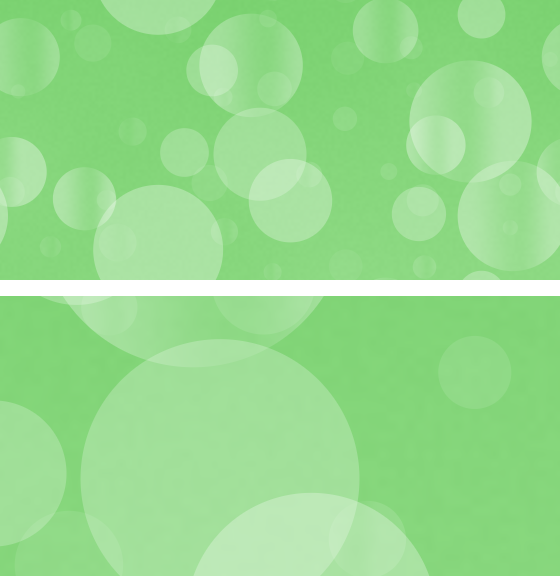
Top, the full canvas; bottom, a detail of the centre.
A WebGL 2 fragment shader for this background:

```glsl
#version 300 es
precision highp float;
// Translucent pale discs scattered over a soft green ground.
// Two wrapped, jittered grids hold large and small discs; each disc veils
// the ground with white, either evenly or with a dimmer vertical band.

uniform vec2 u_resolution;
out vec4 fragColor;

// Colours
const vec3 GROUND_DARK  = vec3(0.480, 0.823, 0.440);
const vec3 GROUND_LIGHT = vec3(0.550, 0.850, 0.510);
const vec3 VEIL         = vec3(1.0);

// Layout, in units of the canvas height
const vec2  SPAN         = vec2(2.0, 1.0);
const float JITTER       = 0.8;
const ivec2 LARGE_GRID   = ivec2(5, 3);
const vec2  LARGE_RADIUS = vec2(0.085, 0.235);
const float LARGE_SKEW   = 1.7;
const ivec2 SMALL_GRID   = ivec2(7, 4);
const vec2  SMALL_RADIUS = vec2(0.025, 0.068);
const float SMALL_SKEW   = 1.2;

// Opacity ranges
const vec2  LARGE_ALPHA  = vec2(0.21, 0.31);
const vec2  SMALL_ALPHA  = vec2(0.05, 0.11);
const float BANDED_SHARE = 0.5;
const float BAND_DIM     = 0.38;

// Ground texture
const float CLOUD_SCALE  = 2.5;
const float CLOUD_AMOUNT = 0.5;
const float GRAIN_SCALE  = 90.0;
const float GRAIN_AMOUNT = 0.012;

const float GOLDEN = 0.618034;

// Integer hash: three random values in 0..1
vec3 hash3(ivec3 key) {
    uvec3 v = uvec3(key) * 1664525u + 1013904223u;
    v.x += v.y * v.z; v.y += v.z * v.x; v.z += v.x * v.y;
    v ^= v >> 16u;
    v.x += v.y * v.z; v.y += v.z * v.x; v.z += v.x * v.y;
    return vec3(v >> 8u) / 16777216.0;
}

float valueNoise(vec2 p, int seed) {
    ivec2 c = ivec2(floor(p));
    vec2 f = fract(p);
    f = f * f * (3.0 - 2.0 * f);
    float a = hash3(ivec3(c, seed)).x;
    float b = hash3(ivec3(c + ivec2(1, 0), seed)).x;
    float d = hash3(ivec3(c + ivec2(0, 1), seed)).x;
    float e = hash3(ivec3(c + ivec2(1, 1), seed)).x;
    return mix(mix(a, b, f.x), mix(d, e, f.x), f.y);
}

// Green ground: darker at the top, with faint clouds and grain
vec3 ground(vec2 p) {
    float cloud = valueNoise(p * CLOUD_SCALE, 11) - 0.5;
    float grain = valueNoise(p * GRAIN_SCALE, 12) - 0.5;
    float light = 0.85 - 0.7 * p.y + CLOUD_AMOUNT * cloud;
    return mix(GROUND_DARK, GROUND_LIGHT, clamp(light, 0.0, 1.0)) + GRAIN_AMOUNT * grain;
}

// Brightness across a disc: dips at offset, rising faster on the right
float bandProfile(float x, float offset) {
    float t = x - offset;
    float rise = smoothstep(0.0, 1.0, t < 0.0 ? -t / 1.0 : t / 0.65);
    return mix(BAND_DIM, 1.15, rise);
}

// Lays one grid of discs over the colour
vec3 addDiscs(vec3 colour, vec2 p, ivec2 grid, vec2 radii, float skew,
              vec2 alphas, int seed) {
    float pixel = 1.0 / u_resolution.y;
    for (int i = 0; i < grid.x * grid.y; i++) {
        ivec2 cell = ivec2(i % grid.x, i / grid.x);
        vec3 place = hash3(ivec3(cell, seed));
        vec3 style = hash3(ivec3(cell, seed + 1));

        // Evenly spread ranks keep the mix of sizes balanced
        float rank = fract(0.37 + float(i) * GOLDEN);
        float radius = mix(radii.x, radii.y, pow(rank, skew));
        vec2 centre = (vec2(cell) + 0.5 + JITTER * (place.xy - 0.5)) * SPAN / vec2(grid);

        vec2 d = p - centre;
        d -= SPAN * round(d / SPAN);
        float cover = clamp(0.5 - (length(d) - radius) / pixel, 0.0, 1.0);

        float alpha = mix(alphas.x, alphas.y, style.x);
        if (style.y < BANDED_SHARE) {
            alpha *= bandProfile(d.x / radius, 0.7 * (style.z - 0.5));
        }
        colour = mix(colour, VEIL, alpha * cover);
    }
    return colour;
}

void main() {
    vec2 p = gl_FragCoord.xy / u_resolution.y;
    vec3 colour = ground(p);
    colour = addDiscs(colour, p, SMALL_GRID, SMALL_RADIUS, SMALL_SKEW, SMALL_ALPHA, 21);
    colour = addDiscs(colour, p, LARGE_GRID, LARGE_RADIUS, LARGE_SKEW, LARGE_ALPHA, 31);
    fragColor = vec4(colour, 1.0);
}
```
